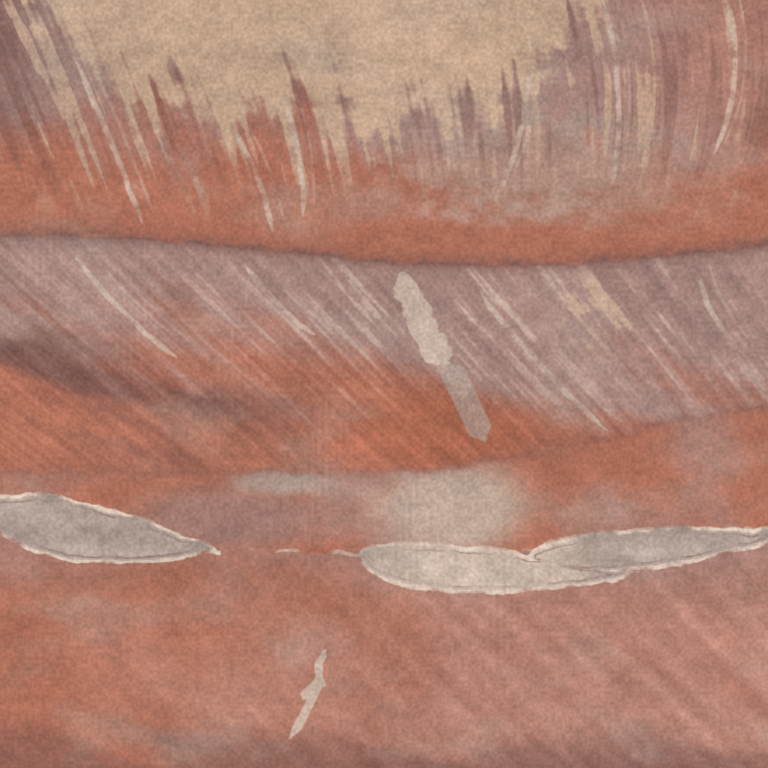
Reproduce this texture procedurally as a Shadertoy shader.

```glsl
vec2 gradient(vec2 cell) {
  float a = 6.2832 * fract(sin(dot(cell, vec2(127.1, 311.7))) * 43758.5);
  return vec2(cos(a), sin(a));
}

float noise(vec2 p) {
  vec2 i = floor(p), f = p - i, u = f * f * (3. - 2. * f), e = vec2(1, 0);
  float low = mix(dot(gradient(i), f), dot(gradient(i + e), f - e), u.x);
  float high = mix(dot(gradient(i + e.yx), f - e.yx), dot(gradient(i + 1.), f - 1.), u.x);
  return mix(low, high, u.y);
}

float fbm(vec2 p) {
  float sum = 0., amp = .8;
  for (int i = 0; i < 4; i++) {
    sum += amp * noise(p);
    p = mat2(1.6, 1.2, -1.2, 1.6) * p + 7.3;
    amp *= .5;
  }
  return sum;
}

// Smooth step that may also fall
float ramp(float a, float b, float x) {
  float h = clamp((x - a) / (b - a), 0., 1.);
  return h * h * (3. - 2. * h);
}

float blot(vec2 p, vec2 centre, vec2 radius) {
  return ramp(1.2, .45, length((p - centre) / radius));
}

// Bowed, tapered line from a to b
float stroke(vec2 p, vec2 a, vec2 b, float bend, float width) {
  vec2 d = b - a, side = normalize(vec2(-d.y, d.x));
  float h = clamp(dot(p - a, d) / dot(d, d), 0., 1.), bow = 4. * h * (1. - h);
  float dist = length(p - a - d * h - side * bend * bow);
  return ramp(.002, -.002, dist - width * min(.3 + 2. * bow, 1.));
}

// Distance to a lens between two arcs over a sloping line
float sliver(vec2 p, vec2 a, vec2 b, float rise, float sag) {
  float c = clamp((p.x - a.x) / (b.x - a.x), 0., 1.);
  float arc = sqrt(c) * (1. - c), y = p.y - mix(a.y, b.y, c);
  return max(max(y - rise * arc, -sag * arc - y), max(a.x - p.x, p.x - b.x));
}

const vec4 veins[10] = vec4[10](
  vec4(.1, .92, .185, .71), vec4(.305, .83, .355, .7),
  vec4(.37, .87, .395, .72), vec4(.785, 1, .795, .75),
  vec4(.945, 1, .93, .8), vec4(.69, .95, .645, .74),
  vec4(.1, .665, .23, .535), vec4(.32, .655, .41, .565),
  vec4(.625, .62, .79, .44), vec4(.91, .64, .965, .54));

void mainImage(out vec4 fragColor, in vec2 fragCoord) {
  vec2 p = fragCoord / iResolution.xy;
  vec3 sand = vec3(.77, .65, .55), pale = vec3(.79, .71, .65), red = vec3(.69, .44, .36);
  vec3 mauve = vec3(.64, .51, .48), grey = vec3(.69, .62, .58), dark = vec3(.46, .33, .31);
  float cloud = fbm(p * 5.), fine = fbm(p * vec2(24, 34)), rough = .008 * fine;
  float grit = noise(p * 220.) + .7 * noise(p * 95.);

  // Seam heights
  float upper = .675 + .02 * cos(5.2 * p.x - .2) + rough;
  float middle = .385 + .085 * ramp(.5, 1.05, p.x) + rough;
  float lower = .281 + .05 * ramp(.25, 0., p.x) + .03 * ramp(.85, 1., p.x) + rough;

  // Top layer: combed sand sheet over mauve and red
  float t = 1. - p.y, s = p.x - mix(.45, .25, p.x) * t + 1.6 * p.x * p.x * t * t;
  float comb = noise(vec2(s * 45., t * 4.)) + .7 * noise(vec2(s * 120., t * 9.));
  vec3 top = mix(mauve, red, ramp(.87, .76, p.y + .15 * cloud + .06 * comb));
  top = mix(top, red, .5 * ramp(.7, 1., p.x));
  top = mix(top, dark, .55 * ramp(.18, 0., p.x) * ramp(.78, .95, p.y));
  top = mix(top, grey, .6 * blot(p + .06 * fine, vec2(.7, .79), vec2(.22, .08)));
  top = mix(top, dark, .4 * ramp(.1, .5, -comb) * ramp(.7, .85, p.y));
  float hem = .845 + 1.2 * max(abs(p.x - .42) - .24, 0.);
  float sheet = ramp(-.02, .03, p.y - hem + .09 * comb + .05 * fine + .04 * cloud);
  float threads = ramp(.15, .4, comb + .3 * fine) * ramp(.7, .82, p.y + .1 * cloud);
  top = mix(top, sand, max(.95 * sheet, .7 * threads));

  // Middle layer: slanted combing below a mauve rim
  float fall = .67 - p.y, q = p.x - mix(1.1, .55, p.x) * fall - .8 * fall * fall;
  float slant = noise(vec2(q * 50., fall * 9.)) + .7 * noise(vec2(q * 130., fall * 14.));
  float drift = fbm(vec2(p.x * 3. + p.y, p.y * 13. + p.x * 4.));
  float rim = ramp(.45, .6, p.y + .13 * (p.x - .4) + .12 * drift + .05 * slant);
  vec3 mid = mix(red, mauve + .02, rim);
  mid = mix(mid, vec3(.66, .39, .29), .6 * blot(p, vec2(.57, .44), vec2(.14, .06)));
  float shade = blot(p, vec2(.2, .45), vec2(.2, .06)) + blot(p, vec2(.02, .52), vec2(.2, .06));
  mid = mix(mid, dark, clamp(shade * (.4 + 1.6 * drift), 0., .8)) * (1. + .12 * slant);
  mid = mix(mid, pale, .6 * ramp(.2, .5, slant + .4 * fine) * ramp(.43, .6, p.y) * ramp(0., .6, p.x));
  mid = mix(mid, sand, .7 * blot(p, vec2(.78, .595), vec2(.06)) * ramp(-.1, .25, slant + fine));
  mid = mix(mid, grey, .7 * stroke(p, vec2(.585, .525), vec2(.63, .43), 0., .016));
  vec2 ragged = p + .015 * vec2(fine, cloud);
  mid = mix(mid, pale, .9 * stroke(ragged, vec2(.522, .64), vec2(.58, .525), -.004, .018));

  // Narrow layer with grey windows
  vec3 band = mix(red, mauve, .7 * ramp(-.1, .4, cloud + .4 * drift));
  band = mix(band, mauve, .75 * blot(ragged, vec2(.29, .32), vec2(.14, .05)));
  band = mix(band, grey, .85 * blot(ragged, vec2(.37, .373), vec2(.075, .022)));
  band = mix(band, pale - .04, .9 * blot(ragged, vec2(.59, .34), vec2(.12, .07)));

  // Bottom layer with a forked fleck
  vec3 base = mix(red, vec3(.7, .5, .44), ramp(.1, .7, p.x + .5 * cloud));
  base = mix(base, mauve, .6 * ramp(.2, .29, p.y + .06 * cloud));
  base = mix(base, dark, .5 * ramp(.06, 0., p.y + .08 * drift));
  base += .1 * p.x * noise(vec2((p.x + p.y) * 38., (p.y - p.x) * 4.));
  float fleck = stroke(p + rough, vec2(.42, .15), vec2(.378, .04), .008, .006);
  fleck = max(fleck, stroke(p + rough, vec2(.42, .115), vec2(.395, .09), 0., .008));
  base = mix(base, pale, .9 * fleck);

  // Stacked layers and their seams
  vec3 col = mix(base, band, ramp(-.002, .002, p.y - lower));
  col = mix(col, mid, ramp(-.006, .006, p.y - middle));
  col = mix(col, top, ramp(-.005, .005, p.y - upper));
  col = mix(col, grey, .35 * ramp(0., .6, fbm(p * vec2(6, 13))));
  float seam = exp(-abs(p.y - upper) * 120.) + .4 * exp(-abs(p.y - middle) * 130.);
  col = mix(col, dark, clamp(seam * (.7 + fine), 0., .8));
  col = mix(col, pale, .7 * ramp(.004, .001, abs(p.y - lower)) * ramp(0., .25, noise(p * 28.)));

  // Bright veins
  for (int i = 0; i < 10; i++) {
    vec4 v = veins[i];
    float bend = v.y > .7 ? .02 * v.x : -.007;
    float vein = stroke(p + .3 * rough, v.xy, v.zw, bend, .0035);
    vein += .5 * stroke(p - .014, v.xy, v.zw, bend, .002);
    col = mix(col, pale, .75 * vein * ramp(-.5, .2, fine));
  }

  // Pale slivers with crusted outlines
  vec2 w = p + vec2(0, rough);
  float edge = sliver(w, vec2(-.02, .337), vec2(.285, .283), .085, .115);
  edge = min(edge, sliver(w, vec2(.468, .277), vec2(.83, .252), .055, .1));
  edge = min(edge, sliver(w, vec2(.69, .28), vec2(1.05, .31), .045, .085));
  vec3 fill = mix(grey, pale, ramp(.4, .6, p.x) * ramp(.8, .7, p.x)) + .06 * fine;
  col = mix(col, fill, ramp(.001, -.002, edge));
  col = mix(col, dark, .4 * ramp(.003, 0., abs(edge + .007)) * ramp(-.2, .3, fine));
  col = mix(col, pale + .06, ramp(.004, .001, abs(edge)) * ramp(-.5, .2, fine));

  // Mottling and grit
  col *= 1. + .08 * cloud + .1 * fine + .11 * grit;
  fragColor = vec4(col, 1);
}
```
